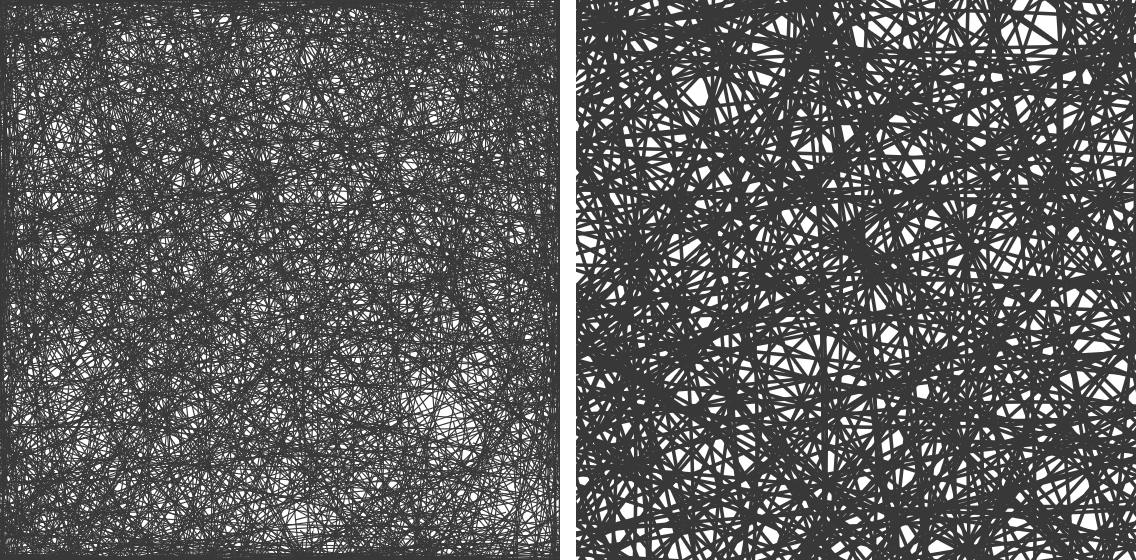
Left: the whole. Right: its middle third, enlarged.
A Shadertoy shader for this texture:

```glsl
const vec3 PAPER = vec3(1.0);
const vec3 INK = vec3(0.22);
const float LINE_WIDTH = 0.0021;
const int FAMILIES = 104;                     // bundles of roughly parallel strokes
const vec2 LINES_PER_UNIT = vec2(5.0, 13.0);  // sparsest and densest bundle
const float BEND = 0.55;                      // largest curvature of a bundle
const float JITTER = 0.29;                    // stroke offset, in spacings
const float SWAY = 0.17;                      // stroke wander, in spacings
const float SWAY_RATE = 4.0;
const int EDGE_LINES = 18;
const vec4 EDGE_DEPTH = vec4(0.05, 0.09, 0.025, 0.045); // left, right, bottom, top
const float DENSITY = 0.80;
const float PI = 3.14159265;

// Thin patches: centre, radius, strength
const vec4 CLEARINGS[4] = vec4[4](
    vec4(0.79, 0.27, 0.07, 0.36),
    vec4(0.95, 0.06, 0.13, 0.34),
    vec4(0.51, 0.08, 0.06, 0.28),
    vec4(0.08, 0.27, 0.11, 0.18));

vec3 hash3(vec2 q) {
    vec3 a = fract(q.xyx * vec3(0.1031, 0.1030, 0.0973));
    a += dot(a, a.yxz + 33.33);
    return fract((a.xxy + a.yzz) * a.zyx);
}

// Share of strokes that survive at a point
float strokeDensity(vec2 p) {
    float d = DENSITY + 0.14 * (p.y - 0.5) + 0.08 * (p.x - 0.5) * p.y;
    d += 0.05 * sin(9.0 * p.x + 2.0 * sin(7.0 * p.y));
    d += 0.05 * sin(13.0 * p.y - 8.0 * p.x + 1.5 * sin(11.0 * p.x));
    for (int i = 0; i < 4; i++) {
        vec2 r = (p - CLEARINGS[i].xy) / CLEARINGS[i].z;
        d -= CLEARINGS[i].w * exp(-dot(r, r));
    }
    return d;
}

// Fraction of a pixel left bare by a stroke at this distance
float bare(float dist, float pixel) {
    return 1.0 - clamp(0.5 + (0.5 * LINE_WIDTH - abs(dist)) / pixel, 0.0, 1.0);
}

// Curved strokes crossing the whole canvas in every direction
float tangle(vec2 p, float pixel) {
    float density = strokeDensity(p);
    float paper = 1.0;
    for (int i = 0; i < FAMILIES; i++) {
        float id = float(i);
        vec3 family = hash3(vec2(id, 17.0));
        float angle = PI * fract(id * 0.618034);
        float count = mix(LINES_PER_UNIT.x, LINES_PER_UNIT.y, family.x);
        float bend = BEND * (2.0 * family.y - 1.0);
        vec2 axis = vec2(cos(angle), sin(angle));
        vec2 c = p - 0.5;
        vec2 q = vec2(dot(c, axis), dot(c, vec2(-axis.y, axis.x)));

        float u = (q.x + bend * q.y * q.y) * count + family.z;
        float cell = floor(u);
        vec3 stroke = hash3(vec2(cell + 50.0, id + 3.0));
        float phase = SWAY_RATE * q.y + 2.0 * PI * stroke.y;
        float centre = 0.5 + JITTER * (2.0 * stroke.x - 1.0) + SWAY * sin(phase);
        float slope = 2.0 * bend * q.y - SWAY * SWAY_RATE * cos(phase) / count;
        float dist = (u - cell - centre) / (count * sqrt(1.0 + slope * slope));
        if (stroke.z < density) paper *= bare(dist, pixel);
    }
    return paper;
}

// Long shallow strokes crowding against the four borders
float borders(vec2 p, float pixel) {
    vec4 depth = vec4(p.x, 1.0 - p.x, p.y, 1.0 - p.y);
    float paper = 1.0;
    for (int side = 0; side < 4; side++) {
        if (depth[side] > 2.0 * EDGE_DEPTH[side]) continue;
        float along = side < 2 ? p.y : p.x;
        for (int i = 0; i < EDGE_LINES; i++) {
            vec3 h = hash3(vec2(float(i) + 7.0, float(side) + 211.0));
            float wave = sin(along * mix(4.0, 13.0, h.y) + 2.0 * PI * h.z);
            float offset = EDGE_DEPTH[side] * h.x * h.x * (1.0 + 0.8 * wave);
            paper *= bare(depth[side] - offset, pixel);
        }
    }
    return paper;
}

void mainImage(out vec4 fragColor, in vec2 fragCoord) {
    vec2 p = fragCoord / iResolution.xy;
    float pixel = 1.0 / iResolution.y;
    float paper = tangle(p, pixel) * borders(p, pixel);
    fragColor = vec4(mix(INK, PAPER, paper), 1.0);
}
```
